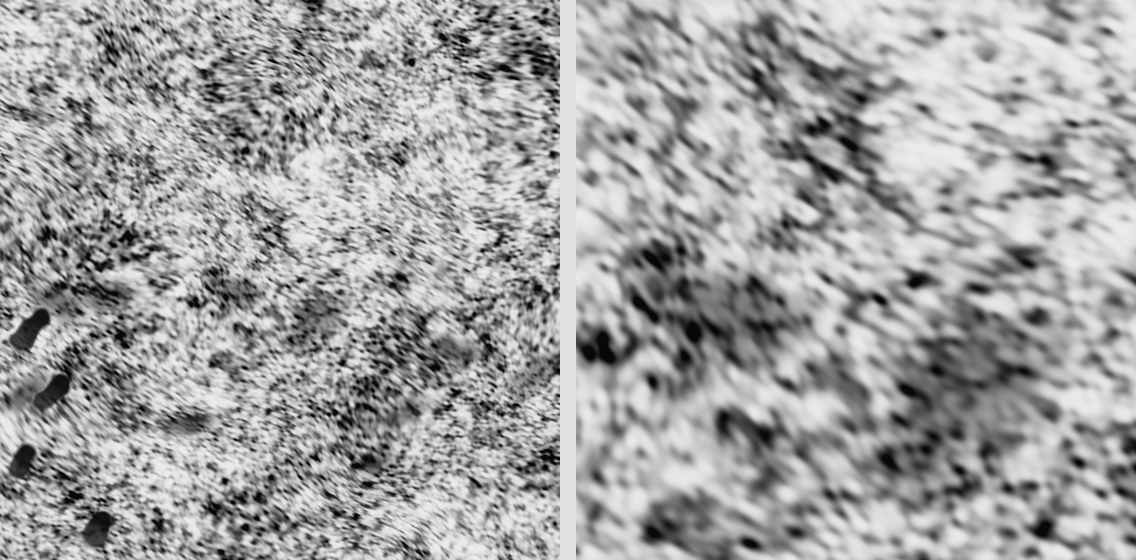
Left, the full canvas; right, a detail of the centre.
Give the GLSL for this texture, as a Shadertoy shader.

```glsl
float hash(vec2 p) {
    vec3 q = fract(p.xyx * 0.1031);
    q += dot(q, q.yzx + 33.33);
    return fract((q.x + q.y) * q.z);
}

// Value noise, scaled to zero mean and unit deviation
float noise(vec2 p) {
    vec2 cell = floor(p), f = fract(p);
    f = f * f * (3.0 - 2.0 * f);
    float low = mix(hash(cell), hash(cell + vec2(1, 0)), f.x);
    float high = mix(hash(cell + vec2(0, 1)), hash(cell + vec2(1, 1)), f.x);
    return (mix(low, high, f.y) - 0.5) / 0.215;
}

vec2 rotate(vec2 p, float angle) {
    float c = cos(angle), s = sin(angle);
    return vec2(c * p.x + s * p.y, c * p.y - s * p.x);
}

// Short slanted streaks over clusters and broad mottling
float grain(vec2 p) {
    vec2 bent = p - vec2(0.0, 0.15 * p.x * p.x);
    bent += 0.012 * vec2(noise(p * 6.0 + 40.0), noise(p * 6.0 + 70.0));
    float streaks = 0.62 * noise(rotate(bent, -0.62) * vec2(85, 200) + 300.0)
                  + 0.38 * noise(rotate(bent, -0.85) * vec2(120, 235) + 500.0);
    float clusters = 0.48 * noise(rotate(p, 0.5) * vec2(42, 56) + 90.0);
    float mottling = 0.30 * noise(rotate(p, 0.9) * 17.0 + 20.0)
                   + 0.22 * noise(rotate(p, 0.3) * 6.0 + 60.0);
    return streaks + clusters + mottling;
}

// Soft grey stains, mostly in the lower half
float smudges(vec2 p) {
    float cover = 0.0;
    for (float i = 0.0; i < 10.0; i++) {
        vec2 center = vec2(fract(i * 0.618 + 0.1), 0.15 + 0.42 * hash(vec2(i, 3)));
        float angle = mix(-0.6, 0.7, hash(vec2(i, 8)));
        vec2 radius = mix(vec2(0.035, 0.02), vec2(0.065, 0.032), hash(vec2(i, 12)));
        vec2 d = rotate(p - center, angle) / radius;
        float strength = mix(0.45, 0.95, hash(vec2(i, 17)));
        cover = max(cover, strength * (1.0 - smoothstep(0.3, 1.3, length(d))));
    }
    return cover;
}

// Black drops near the left edge: x is the cover, y the fade along the tail
vec2 drops(vec2 p) {
    vec2 result = vec2(0);
    for (float i = 0.0; i < 4.0; i++) {
        vec2 head = vec2(0.01 + 0.24 * hash(vec2(i, 31)), 0.07 + 0.12 * i);
        vec2 d = rotate(p - head, mix(0.7, 1.2, hash(vec2(i, 37))));
        float tail = mix(0.015, 0.065, hash(vec2(i, 41)));
        float along = clamp(-d.x / tail, 0.0, 1.0);
        float edge = length(d + vec2(along * tail, 0)) - mix(0.017, 0.024, hash(vec2(i, 43)));
        float cover = 1.0 - smoothstep(-0.004, 0.005, edge);
        if (cover > result.x) result = vec2(cover, along);
    }
    return result;
}

void mainImage(out vec4 fragColor, in vec2 fragCoord) {
    vec2 p = fragCoord / iResolution.y;
    float g = grain(p);

    // Pale ceiling with a long dark tail
    float tone = 0.93 - 0.213 * log(1.0 + exp(-1.5 * (g - 0.47)));

    // Stains follow ragged outlines
    vec2 ragged = p + 0.004 * vec2(noise(p * 55.0 + 11.0), noise(p * 55.0 + 27.0));
    tone *= 1.0 - 0.6 * smudges(ragged);
    vec2 drop = drops(mix(p, ragged, 0.5));
    float ink = 0.05 + (0.03 + 0.2 * drop.y) * clamp(tone, 0.0, 1.0);
    tone = mix(tone, ink, drop.x);

    fragColor = vec4(vec3(clamp(tone, 0.03, 0.95)), 1.0);
}
```
